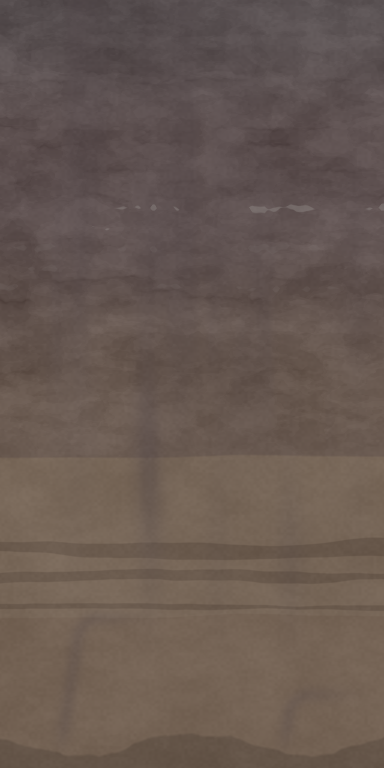
Give the GLSL for this texture, as a WebGL 2 fragment shader.

```glsl
#version 300 es
precision highp float;
// Muted weathered strata: a dusk-to-sand gradient with ragged broken layers,
// torn patches, pale chips, soft vertical stains and wavy earth bands.
// Layered value noise in canvas units (x: 0..1, height: 0..1).
#define STRATA_COUNT 26
#define STRATA_DEPTH 0.020
#define FLECK_OPACITY 0.55
#define STAIN_SPACING 0.183
#define STAIN_WIDTH 0.034
#define STAIN_OPACITY 0.46
#define SAND_EDGE 0.405
#define BAND_TOP 0.286
#define BAND_SPACING 0.037
#define PATCH_CONTRAST 0.012
#define WASH_CONTRAST 0.032
#define GRAIN 0.018
uniform vec2 u_resolution;
out vec4 fragColor;

const vec3 SLATE  = vec3(0.348, 0.316, 0.320);
const vec3 PLUM   = vec3(0.368, 0.316, 0.314);
const vec3 UMBER  = vec3(0.418, 0.356, 0.318);
const vec3 SAND   = vec3(0.474, 0.408, 0.350);
const vec3 CLAY   = vec3(0.456, 0.387, 0.330);
const vec3 EARTH  = vec3(0.402, 0.340, 0.290);
const vec3 SHADOW = vec3(0.322, 0.278, 0.288);
const vec3 CHALK  = vec3(0.520, 0.490, 0.480);

float hash(vec2 p) { return fract(sin(dot(p, vec2(127.1, 311.7))) * 43758.5453); }

float noise(vec2 p) {
  vec2 i = floor(p), f = fract(p);
  f = f * f * (3.0 - 2.0 * f);
  return mix(mix(hash(i), hash(i + vec2(1, 0)), f.x),
             mix(hash(i + vec2(0, 1)), hash(i + vec2(1, 1)), f.x), f.y);
}

float fbm(vec2 p) {
  float sum = 0.0, amp = 0.533;
  for (int i = 0; i < 4; i++, amp *= 0.5, p = p * 2.03 + 17.3) sum += amp * noise(p);
  return sum;
}

float cover(float d, float aa) { return smoothstep(-aa, aa, d); }

// Broken layers: a ragged edge, a fading wash below or above, a short dark crease
float strata(vec2 uv, float aa) {
  float shade = 0.0;
  for (int i = 0; i < STRATA_COUNT; i++) {
    float id = float(i);
    float level = 0.42 + 0.57 * (id + hash(vec2(id, 3.0))) / float(STRATA_COUNT);
    float ragged = 0.014 * (fbm(vec2(uv.x * 9.0, id * 9.1)) - 0.5)
                 + 0.005 * (noise(vec2(uv.x * 70.0, id * 4.3)) - 0.5);
    float d = uv.y - level - ragged;
    float side = hash(vec2(id, 6.0)) < 0.5 ? -d : d;
    float torn = smoothstep(0.44, 0.58, fbm(vec2(uv.x * 7.0, id * 5.7 + 40.0)));
    float wash = cover(side, aa) * exp(-max(side, 0.0) / STRATA_DEPTH);
    float crease = exp(-pow(d / 0.0024, 2.0)) * smoothstep(0.3, 0.7, noise(vec2(uv.x * 24.0, id)));
    shade += torn * (0.050 * (hash(vec2(id, 8.0)) - 0.5) * wash - 0.026 * hash(vec2(id, 5.0)) * crease);
  }
  return shade;
}

// Torn paint patches at three scales, each with a crisp outline
float patches(vec2 uv) {
  float shade = 0.0;
  for (int i = 0; i < 3; i++) {
    float id = float(i);
    float n = fbm(uv * vec2(4.0, 14.0) * exp2(id) + 31.0 * id);
    shade += smoothstep(0.55, 0.575, n) - smoothstep(0.45, 0.425, n);
  }
  return shade;
}

// Pale blocky chips, sparse, on a few rows
float flecks(vec2 uv, float aa) {
  float mask = 0.0;
  for (int i = 0; i < 5; i++) {
    float id = float(i);
    float d = abs(uv.y - 0.729 + 0.026 * id - 0.006 * (noise(vec2(uv.x * 45.0, id * 3.0)) - 0.5));
    float chip = 0.6 * noise(vec2(uv.x * 9.0 + 2.0, id * 7.0 + 11.0)) + 0.4 * noise(vec2(uv.x * 50.0, id * 4.0));
    float halfWidth = min(0.03 * (chip - 0.64), 0.0042) + 0.0015 * (noise(uv * vec2(90.0, 180.0)) - 0.5);
    mask = max(mask, (id < 1.5 ? 1.0 : 0.25) * cover(halfWidth - d, aa));
  }
  return mask;
}

// Soft vertical runs, the second strongest, plus shadow corners near the ground
float stains(vec2 uv) {
  float mask = 0.0;
  for (int i = 0; i < 5; i++) {
    float id = float(i);
    float x = 0.2 + STAIN_SPACING * id + 0.02 * (noise(vec2(uv.y * 4.0, id * 6.0)) - 0.5);
    float run = (i == 1 ? 0.45 : 0.1) + 0.5 * smoothstep(0.2, 0.8, noise(vec2(id * 3.3, uv.y * 5.0)));
    mask += run * exp(-pow((uv.x - x) / STAIN_WIDTH, 2.0)) * smoothstep(0.1, 0.42, uv.y) * (1.3 - 0.8 * uv.y);
  }
  for (int i = 0; i < 2; i++) {
    vec2 p = (uv - vec2(0.21 + 0.55 * float(i), 0.195 - 0.1 * float(i))) * vec2(1.0, 2.0);
    vec2 q = vec2(0.05 - p.x + 0.15 * min(p.y, 0.0), p.y + 0.05);
    float d = length(max(q, 0.0)) + min(max(q.x, q.y), 0.0) - 0.05;
    mask += 0.55 * smoothstep(0.22, 0.0, p.x) * smoothstep(0.01, 0.06, uv.y) * exp(-pow(d / 0.02, 2.0));
  }
  return mask + 0.5 * smoothstep(0.48, 0.75, fbm(vec2(uv.x * 9.0, uv.y * 2.0))) * smoothstep(0.3, 0.6, uv.y);
}

void main() {
  vec2 uv = gl_FragCoord.xy / u_resolution;
  float aa = 0.9 / u_resolution.y, wave = fbm(vec2(uv.x * 3.0, 2.0)) - 0.5;
  // Base gradient and sand bed
  vec3 color = mix(UMBER, PLUM, smoothstep(0.46, 0.75, uv.y + 0.08 * (fbm(uv * vec2(3.0, 9.0)) - 0.5)));
  color = mix(color, SLATE, smoothstep(0.8, 1.0, uv.y));
  vec3 bed = mix(CLAY, SAND, cover(uv.y - 0.197 - 0.012 * wave, aa));
  color = mix(color, bed, cover(SAND_EDGE - uv.y + 0.008 * wave, aa * 1.5));
  // Earth bands, thinner with depth
  for (int i = 0; i < 3; i++) {
    float id = float(i);
    float center = BAND_TOP - BAND_SPACING * id + 0.018 * (fbm(vec2(uv.x * 3.0, id + 5.0)) - 0.5);
    float halfWidth = 0.012 * exp2(-id) * (0.5 + noise(vec2(uv.x * 4.0, id * 8.0)));
    color = mix(color, EARTH, 0.8 * cover(halfWidth - abs(uv.y - center), aa));
  }
  // Ground with two dips
  float ground = 0.031 - 0.018 * cos((uv.x - 0.2) * 10.5) + 0.025 * (fbm(vec2(uv.x * 8.0, 6.0)) - 0.5);
  color = mix(color, EARTH * 0.97, 0.9 * cover(min(ground, 0.047) - uv.y, aa * 2.0));
  // Surface detail, calmer on the sand
  float rough = mix(0.35, 1.0, smoothstep(0.38, 0.46, uv.y));
  color += strata(uv, aa) + PATCH_CONTRAST * rough * patches(uv);
  color = mix(color, SHADOW, STAIN_OPACITY * min(stains(uv), 1.0));
  color = mix(color, CHALK, FLECK_OPACITY * flecks(uv, aa));
  color += WASH_CONTRAST * (fbm(uv * vec2(6.0, 14.0)) - 0.5) + GRAIN * (noise(uv * vec2(128.0, 256.0)) - 0.5);
  fragColor = vec4(color, 1.0);
}
```
